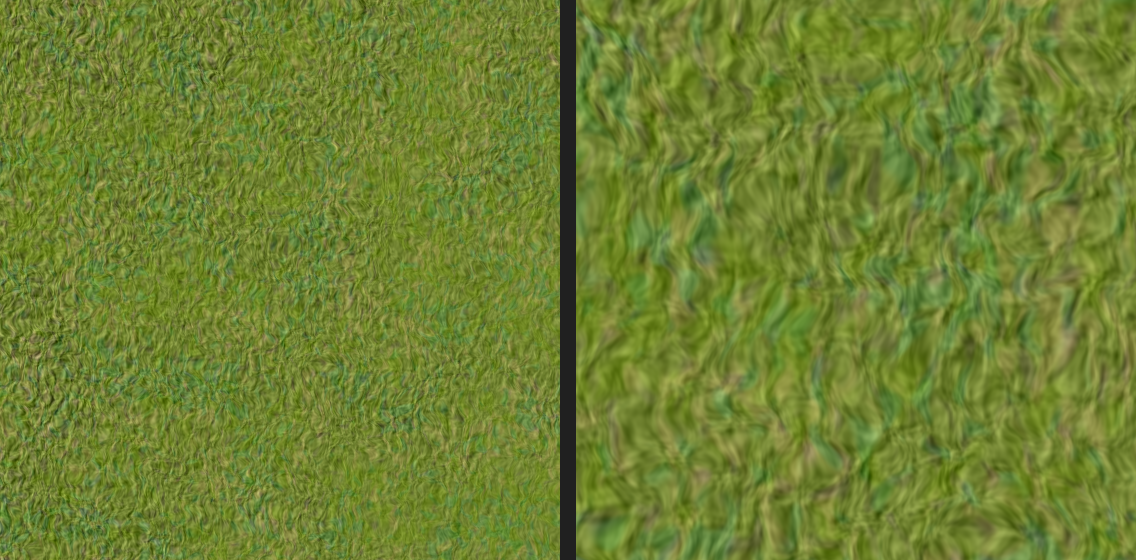
Left, the full canvas; right, a detail of the centre.
This texture is drawn by a three.js fragment shader. Its source:

```glsl
// Draws a rough meadow lawn seen from above: short curled blades, tufts, straw and clover patches.
varying vec2 vUv;

const vec3 GRASS = vec3(0.440, 0.510, 0.188);
const vec3 LIGHT_TINT = vec3(1.0, 0.97, 0.82);
const vec3 CLOVER_SHIFT = vec3(-0.075, 0.015, 0.065);
const vec3 STRAW_SHIFT = vec3(0.095, 0.035, 0.070);
const vec3 EARTH_SHIFT = vec3(-0.020, -0.065, 0.045);
const vec3 LUSH_SHIFT = vec3(-0.015, 0.010, -0.065);

// Pseudo-random unit vector for a lattice point
vec2 randomGradient(vec2 cell) {
  vec3 h = fract(cell.xyx * vec3(0.1031, 0.1030, 0.0973));
  h += dot(h, h.yzx + 33.33);
  float angle = 6.2832 * fract((h.x + h.y) * h.z);
  return vec2(cos(angle), sin(angle));
}

// Gradient noise, about -0.7 to 0.7
float gradientNoise(vec2 p) {
  vec2 cell = floor(p);
  vec2 f = p - cell;
  vec2 u = f * f * f * (f * (f * 6.0 - 15.0) + 10.0);
  float a = dot(randomGradient(cell), f);
  float b = dot(randomGradient(cell + vec2(1.0, 0.0)), f - vec2(1.0, 0.0));
  float c = dot(randomGradient(cell + vec2(0.0, 1.0)), f - vec2(0.0, 1.0));
  float d = dot(randomGradient(cell + vec2(1.0, 1.0)), f - vec2(1.0, 1.0));
  return mix(mix(a, b, u.x), mix(c, d, u.x), u.y);
}

// Layered noise; each octave is finer and weaker
float layeredNoise(vec2 p, float gain) {
  float sum = 0.0;
  float weight = 1.0;
  for (int i = 0; i < 3; i++) {
    sum += weight * gradientNoise(p);
    p = p * 1.93 + vec2(17.3, 41.7);
    weight *= gain;
  }
  return sum;
}

// Bends the ground so the blades lean and curl
vec2 bend(vec2 p, float frequency, float amount) {
  vec2 q = p * frequency;
  return p + amount * vec2(gradientNoise(q + 7.0), gradientNoise(q + 53.0));
}

// Height of the blades, stretched upward
float bladeHeight(vec2 p) {
  return layeredNoise(p * vec2(92.0, 56.0), 0.65);
}

// Soft-edged blotches of a plant, gathered where density is high
float blotches(vec2 p, vec2 frequency, float density) {
  return smoothstep(0.02, 0.48, gradientNoise(p * frequency) + density);
}

void main() {
  vec2 ground = vUv;
  vec2 blade = bend(bend(ground, 13.0, 0.016), 48.0, 0.007);

  // Broad patches: rougher to the left, smoother to the lower right
  float patches = layeredNoise(ground * vec2(6.0, 5.0) + 11.0, 0.6);
  float slope = dot(ground - 0.5, vec2(-0.55, 0.2));
  float roughness = clamp(0.5 + slope + 0.6 * patches, 0.0, 1.0);

  // Blade relief lit from the upper left
  float height = bladeHeight(blade);
  float relief = height - bladeHeight(blade + vec2(-0.0034, 0.0030));
  float tone = (0.55 * height + 0.50 * relief) * mix(0.13, 0.29, roughness);
  tone += 0.030 * gradientNoise(ground * vec2(24.0, 15.0) + 3.0);
  tone += 0.020 * (0.5 - roughness);

  // Sparse dark furrows running upward
  float furrow = smoothstep(0.40, 0.66, gradientNoise(bend(ground, 20.0, 0.006) * vec2(30.0, 6.5) + 71.0));
  tone -= 0.085 * furrow;

  // Plant kinds, each with its own spread
  float cloverSpread = 0.55 * layeredNoise(ground * 8.0 + 29.0, 0.6) - 0.02;
  float strawSpread = 0.55 * layeredNoise(ground * vec2(9.0, 6.0) + 83.0, 0.6) - 0.05;
  float clover = blotches(blade + 0.37, vec2(75.0, 54.0), cloverSpread);
  float straw = blotches(blade + 0.71, vec2(84.0, 43.0), strawSpread);
  float earth = blotches(blade + 1.13, vec2(88.0, 58.0), 0.35 * roughness - 0.24);
  float lush = blotches(blade + 1.57, vec2(46.0, 30.0), 0.08 - 0.4 * patches);

  vec3 color = GRASS + tone * LIGHT_TINT;
  color += CLOVER_SHIFT * clover * 0.85;
  color += STRAW_SHIFT * straw * (1.0 - 0.6 * clover);
  color += EARTH_SHIFT * earth;
  color += LUSH_SHIFT * lush * (1.0 - 0.5 * straw);
  gl_FragColor = vec4(clamp(color, 0.0, 1.0), 1.0);
}
```
